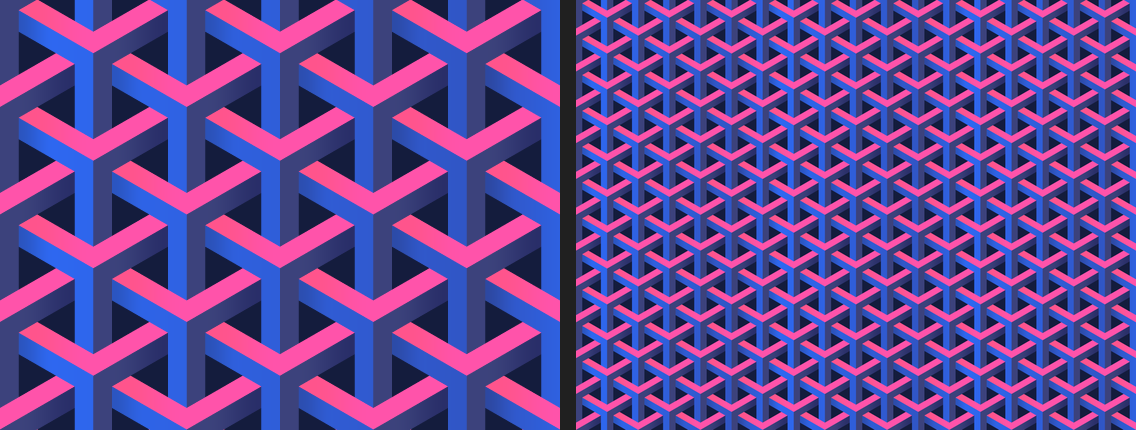
Left: one tile. Right: repeated 3 by 3.
Give the GLSL for this pattern, as a Shadertoy shader.

```glsl
// Interlocked three-armed bars on an isometric lattice, lit from the left.
// Each bar is folded into its own column, where the height above the V-shaped
// ridge (rise) and the distance from the axis (reach) choose the visible face.

const vec2  REPEATS = vec2(3.0, 4.0);    // whole repeats across and down
const float PERIOD  = 10.0;              // lattice units per repeat, slopes are +-1
const vec2  ORIGIN  = vec2(0.0, 0.05);   // lattice offset in units
const float LEG     = 1.0;               // half width of the upright bar
const float ARM     = 4.0;               // reach of an arm from the axis
const float FACE    = 2.0;               // height of the top and side faces
const int   SAMPLES = 4;                 // edge smoothing, per axis

const vec3 GAP         = vec3(0.08, 0.11, 0.24);
const vec3 TOP_PINK    = vec3(1.00, 0.325, 0.665);
const vec3 TOP_CORAL   = vec3(1.00, 0.33, 0.55);
const vec3 BLUE_BRIGHT = vec3(0.18, 0.405, 0.94);
const vec3 BLUE_DEEP   = vec3(0.19, 0.335, 0.77);
const vec3 BLUE_SHADE  = vec3(0.92, 0.84, 0.82); // multiplier at the arm tip
const vec3 VIOLET      = vec3(0.235, 0.26, 0.485);
const vec3 VIOLET_TIP  = vec3(0.16, 0.18, 0.41);

const float LIGHT_PEAK = 0.10;           // brightest blue, in canvas widths
const float LIGHT_FALL = 0.75;           // width of the fall before it wraps back

// Wrapping light: a long fall to the right, then a short rise across the edge.
float lightAcross(float x) {
    float t = fract(x - LIGHT_PEAK);
    float fall = t / LIGHT_FALL;
    float rise = (1.0 - t) / (1.0 - LIGHT_FALL);
    return t < LIGHT_FALL ? 1.0 - fall : 1.0 - smoothstep(0.0, 1.0, rise);
}

// Paints one family of bars over col; q is in lattice units.
void paintBars(vec2 q, float light, inout vec3 col) {
    float x = mod(q.x + 0.5 * PERIOD, PERIOD) - 0.5 * PERIOD;
    float reach = abs(x);
    float legEnd = PERIOD - FACE;
    float rise = mod(q.y - reach + legEnd, PERIOD) - legEnd;
    bool left = x < 0.0;

    if (rise >= 0.0) {
        // Top face, cut where the neighbouring arm passes over it
        if (rise + 2.0 * reach <= 2.0 * ARM) {
            float coral = left ? smoothstep(0.3, 3.2, reach) : 0.0;
            col = mix(TOP_PINK, TOP_CORAL, coral);
        }
    } else if (reach <= (rise >= -FACE ? ARM : LEG)) {
        // Side faces of the arms, and the leg below them
        vec3 blue = mix(BLUE_DEEP, BLUE_BRIGHT, light);
        blue *= mix(vec3(1.0), BLUE_SHADE, smoothstep(2.2, ARM, reach));
        vec3 violet = mix(VIOLET, VIOLET_TIP, smoothstep(LEG, ARM, reach));
        col = left ? blue : violet;
    }
}

vec3 pattern(vec2 uv) {
    vec2 q = uv * REPEATS * PERIOD - ORIGIN;
    float light = lightAcross(uv.x);
    vec3 col = GAP;
    paintBars(q, light, col);
    paintBars(q + 0.5 * PERIOD, light, col);
    return col;
}

void mainImage(out vec4 fragColor, in vec2 fragCoord) {
    // Average a grid of samples to smooth the edges
    vec3 sum = vec3(0.0);
    for (int j = 0; j < SAMPLES; j++) {
        for (int i = 0; i < SAMPLES; i++) {
            vec2 offset = (vec2(i, j) + 0.5) / float(SAMPLES) - 0.5;
            sum += pattern((fragCoord + offset) / iResolution.xy);
        }
    }
    fragColor = vec4(sum / float(SAMPLES * SAMPLES), 1.0);
}
```
